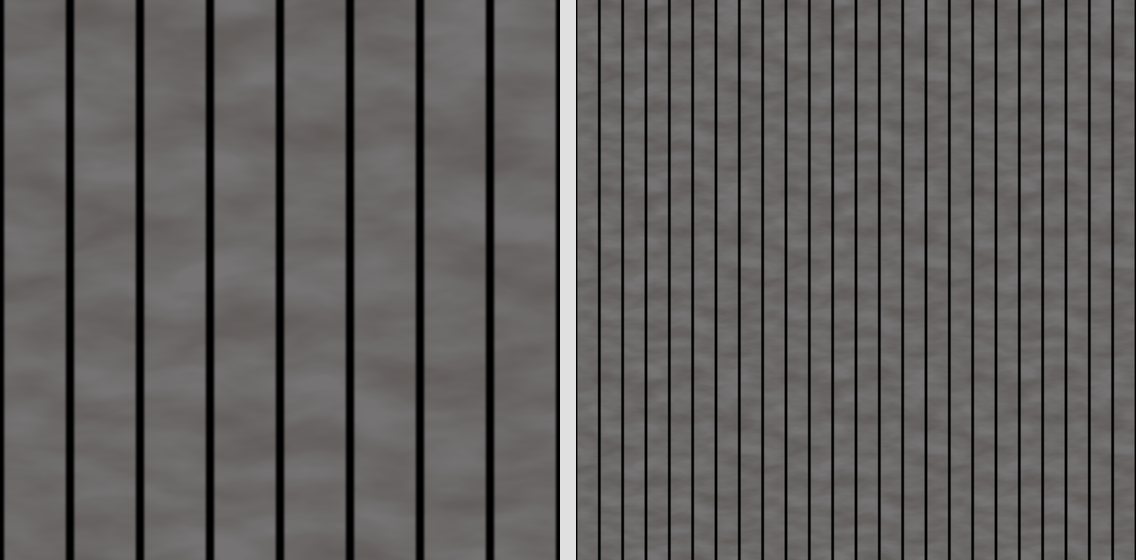
Left, the tile; right, the same tile 3 across and 3 down.
A WebGL 2 fragment shader for this texture:

```glsl
#version 300 es
precision highp float;
// Grey weathered boards: eight upright planks parted by soft black grooves.
// A sideways-stretched, gently warped gradient noise stains the surface across
// all planks; its lattice wraps, so the result tiles in both directions.
uniform vec2 u_resolution;
out vec4 outColor;

const float TAU = 6.2831853;

// Unit gradient at a lattice point, chosen by an integer hash.
vec2 gradientAt(vec2 cell, vec2 period, uint seed) {
    uvec2 c = uvec2(mod(cell, period));
    uint h = c.x * 73856093u ^ c.y * 19349663u ^ seed * 83492791u;
    h = (h ^ (h >> 16)) * 73244475u;
    h = (h ^ (h >> 15)) * 668265263u;
    h ^= h >> 16;
    float angle = TAU * float(h & 65535u) / 65536.0;
    return vec2(cos(angle), sin(angle));
}

// Gradient noise that repeats after a whole number of cells.
float wrappedNoise(vec2 uv, vec2 period, uint seed) {
    vec2 p = uv * period;
    vec2 cell = floor(p);
    vec2 f = p - cell;
    vec2 w = f * f * f * (f * (f * 6.0 - 15.0) + 10.0);
    vec2 e = vec2(1.0, 0.0);
    float a = dot(gradientAt(cell, period, seed), f);
    float b = dot(gradientAt(cell + e.xy, period, seed), f - e.xy);
    float c = dot(gradientAt(cell + e.yx, period, seed), f - e.yx);
    float d = dot(gradientAt(cell + e.xx, period, seed), f - e.xx);
    return mix(mix(a, b, w.x), mix(c, d, w.x), w.y);
}

// Octaves of horizontal streaks.
float streaks(vec2 uv) {
    vec2 period = vec2(4.0, 11.0);
    float sum = 0.0;
    float amplitude = 1.0;
    for (uint i = 0u; i < 4u; i++) {
        sum += amplitude * wrappedNoise(uv, period, i + 3u);
        period *= 2.0;
        amplitude *= 0.5;
    }
    return sum;
}

void main() {
    vec2 uv = gl_FragCoord.xy / u_resolution;

    // Stained surface, with the streaks bent a little up and down.
    vec2 bent = uv + vec2(0.0, 0.025 * wrappedNoise(uv, vec2(6.0, 5.0), 17u));
    float tone = clamp(0.62 + 0.72 * streaks(bent), 0.0, 1.0);
    vec3 brownGrey = vec3(0.365, 0.345, 0.335);
    vec3 paleGrey = vec3(0.460, 0.452, 0.456);
    vec3 color = mix(brownGrey, paleGrey, tone);

    // Grooves centred on the plank borders, distance in plank widths.
    float planks = 8.0;
    float groove = 0.5 - abs(fract(uv.x * planks) - 0.5);
    float pixel = planks / u_resolution.x;
    color *= smoothstep(0.026, max(0.09, 0.026 + pixel), groove);

    outColor = vec4(color, 1.0);
}
```
